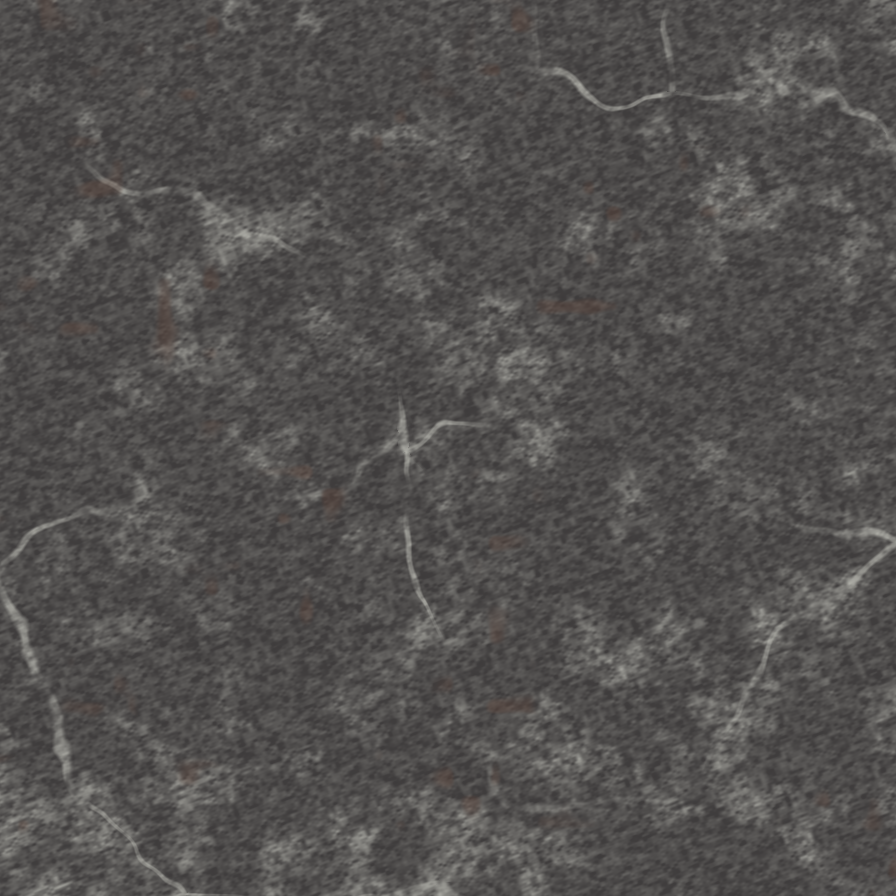
This texture is drawn by a WebGL 1 fragment shader. Its source:

```glsl
precision highp float;
// Dark grey limestone with fine slanted grain, pale mottling and broken light veins.

uniform vec2 u_resolution;

const vec3 SHADOW = vec3(0.225, 0.215, 0.217);
const vec3 PALE = vec3(0.72, 0.72, 0.69);
const vec3 RUST = vec3(0.36, 0.26, 0.22);

float hash(vec2 cell) {
  vec3 h = fract(cell.xyx * 0.1031);
  h += dot(h, h.yzx + 33.33);
  return fract((h.x + h.y) * h.z);
}

vec2 hash2(vec2 cell) {
  return vec2(hash(cell), hash(cell + 71.7));
}

float valueNoise(vec2 p) {
  vec2 cell = floor(p);
  vec2 f = fract(p);
  f = f * f * (3.0 - 2.0 * f);
  float low = mix(hash(cell), hash(cell + vec2(1.0, 0.0)), f.x);
  float high = mix(hash(cell + vec2(0.0, 1.0)), hash(cell + 1.0), f.x);
  return mix(low, high, f.y);
}

// Signed offset that bends the plane.
vec2 wobble(vec2 p, float frequency, float amount) {
  vec2 q = p * frequency;
  return amount * (2.0 * vec2(valueNoise(q + 13.1), valueNoise(q + 57.4)) - 1.0);
}

// Three octaves, in 0..1.
float mottle(vec2 p, float frequency) {
  vec2 q = p * frequency;
  return 0.48 * valueNoise(q) + 0.30 * valueNoise(q * 2.1 + 9.2)
       + 0.22 * valueNoise(q * 4.3 + 31.7);
}

// Fine grain stretched along a direction, in -1..1.
float slantedGrain(vec2 p, vec2 along, vec2 frequency) {
  vec2 q = vec2(dot(p, along), dot(p, vec2(-along.y, along.x))) * frequency;
  float coarse = valueNoise(q);
  float fine = valueNoise(q * 1.8 + 5.3);
  return 2.0 * (0.58 * coarse + 0.42 * fine) - 1.0;
}

// Distance to the border between the two nearest cell centres.
float cellBorder(vec2 p) {
  vec2 home = floor(p);
  vec2 nearest = vec2(0.0);
  vec2 second = vec2(0.0);
  float d1 = 100.0;
  float d2 = 100.0;
  for (int y = -1; y <= 1; y++) {
    for (int x = -1; x <= 1; x++) {
      vec2 cell = home + vec2(float(x), float(y));
      vec2 centre = cell + 0.15 + 0.7 * hash2(cell);
      vec2 away = centre - p;
      float d = dot(away, away);
      if (d < d1) {
        d2 = d1;
        second = nearest;
        d1 = d;
        nearest = centre;
      } else if (d < d2) {
        d2 = d;
        second = centre;
      }
    }
  }
  return 0.5 * (d2 - d1) / max(length(second - nearest), 0.001);
}

void main() {
  vec2 p = gl_FragCoord.xy / u_resolution.y;

  float grain = slantedGrain(p, vec2(0.93, 0.36), vec2(125.0, 205.0));

  // Veins follow bent cell borders, fading in and out along their length.
  float cells = 2.3;
  vec2 bent = p + wobble(p, 5.0, 0.07) + wobble(p, 17.0, 0.019) + wobble(p, 48.0, 0.005);
  float border = cellBorder(bent * cells + 4.0) / cells;
  float presence = smoothstep(0.42, 0.66, valueNoise(p * 4.5 + 22.0));
  float breaks = smoothstep(0.22, 0.60, mottle(p + 3.0, 26.0));
  float width = mix(0.004, 0.009, valueNoise(p * 12.0 + 40.0));
  float vein = (1.0 - smoothstep(0.25 * width, width, border)) * presence * breaks;
  float halo = (1.0 - smoothstep(0.0, 0.035, border)) * presence;

  // Pale clouds gather in broad regions and around the veins.
  float region = 0.24 * (valueNoise(p * 3.2 + 8.0) - 0.5);
  float cloud = smoothstep(0.49, 0.86, mottle(p, 20.0) + region + 0.07 * halo);

  // Tone runs from the shadow colour at 0 to the pale colour at 1.
  float tone = 0.155 + 0.20 * grain + cloud * (0.27 + 0.20 * grain);
  tone = mix(tone, 0.72 + 0.30 * grain, 0.85 * vein);
  tone = max(tone, 0.04 + 0.25 * tone);
  vec3 colour = mix(SHADOW, PALE, clamp(tone, 0.0, 1.0));

  // Sparse faint rust stains.
  float stain = smoothstep(0.72, 0.92, valueNoise(p * 38.0 + 90.0))
              * smoothstep(0.66, 0.80, valueNoise(p * 9.0 + 64.0));
  colour = mix(colour, RUST, 0.4 * stain);

  gl_FragColor = vec4(colour, 1.0);
}
```
